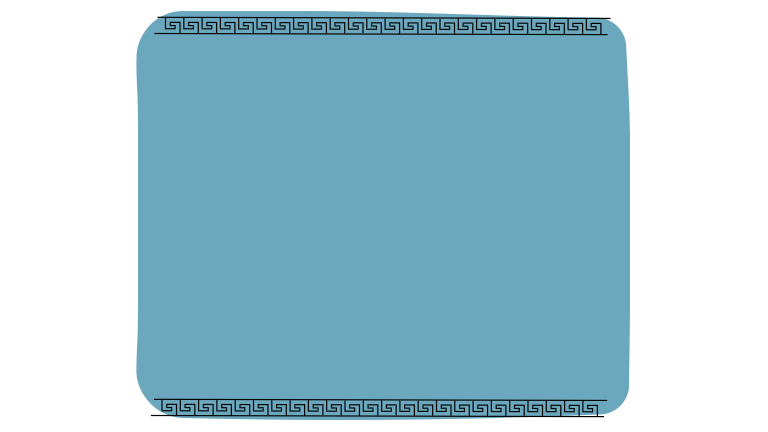
Write a WebGL 1 fragment shader that draws this background.

```glsl
precision highp float;
// A soft blue, slightly uneven rounded panel on white, with a Greek key
// band along its top and bottom. The panel is a rounded box whose sides
// bend; each band repeats one meander built from line segments.

uniform vec2 u_resolution;

float segment(vec2 p, vec2 a, vec2 b) {
  vec2 ab = b - a;
  return length(p - a - ab * clamp(dot(p - a, ab) / dot(ab, ab), 0.0, 1.0));
}

// Rounded box with curved sides and a radius that differs left to right
float panel(vec2 p) {
  float bulge = (abs(p.y - 215.0) - 152.0) / 30.0;
  float left = 138.0 - 1.6 * exp(-bulge * bulge);
  float right = 630.0 - 5.0 * smoothstep(290.0, 430.0, p.y)
              - smoothstep(130.0, 30.0, p.y);
  float top = 421.0 - 7.0 * smoothstep(300.0, 640.0, p.x);
  float sag = (p.x - 340.0) / 110.0;
  float bottom = 12.0 + sag * sag;

  float radius = mix(45.0, 28.0, step(384.0, p.x));
  vec2 q = vec2(max(left - p.x, p.x - right),
                max(bottom - p.y, p.y - top)) + radius;
  return length(max(q, 0.0)) + min(max(q.x, q.y), 0.0) - radius;
}

// One hooked meander, running from the upper rail to the lower rail
float meander(vec2 p) {
  float d = segment(p, vec2(0.0, 16.2), vec2(0.0, 4.8));
  d = min(d, segment(p, vec2(0.0, 4.8), vec2(9.6, 4.8)));
  d = min(d, segment(p, vec2(9.6, 4.8), vec2(9.6, 8.0)));
  d = min(d, segment(p, vec2(9.6, 8.0), vec2(4.8, 8.0)));
  d = min(d, segment(p, vec2(4.8, 8.0), vec2(4.8, 11.2)));
  d = min(d, segment(p, vec2(4.8, 11.2), vec2(14.5, 11.2)));
  return min(d, segment(p, vec2(14.5, 11.2), vec2(14.5, 0.0)));
}

// Two rails with 24 meanders between them, tilted slightly downward
float keyBand(vec2 p, vec2 origin) {
  p -= origin;
  p.y += 0.0025 * p.x;
  float rails = min(segment(p, vec2(0.0), vec2(452.0, 0.0)),
                    segment(p, vec2(3.0, 16.2), vec2(455.0, 16.2)));
  float period = 18.3;
  float index = clamp(floor((p.x - 8.6) / period), 0.0, 23.0);
  return min(rails, meander(p - vec2(10.5 + index * period, 0.0)));
}

void main() {
  // Canvas units: 768 across, 432 up
  vec2 p = gl_FragCoord.xy / u_resolution * vec2(768.0, 432.0);
  float pixel = 432.0 / u_resolution.y;

  vec3 white = vec3(1.0);
  vec3 blue = vec3(0.42, 0.66, 0.745);
  vec3 ink = vec3(0.01);

  float fill = clamp(0.5 - panel(p) / pixel, 0.0, 1.0);
  float keys = min(keyBand(p, vec2(155.0, 398.5)),
                   keyBand(p, vec2(151.5, 16.5))) - 0.6;
  float stroke = clamp(0.5 - keys / pixel, 0.0, 1.0);

  vec3 color = mix(white, blue, fill);
  gl_FragColor = vec4(mix(color, ink, stroke), 1.0);
}
```
